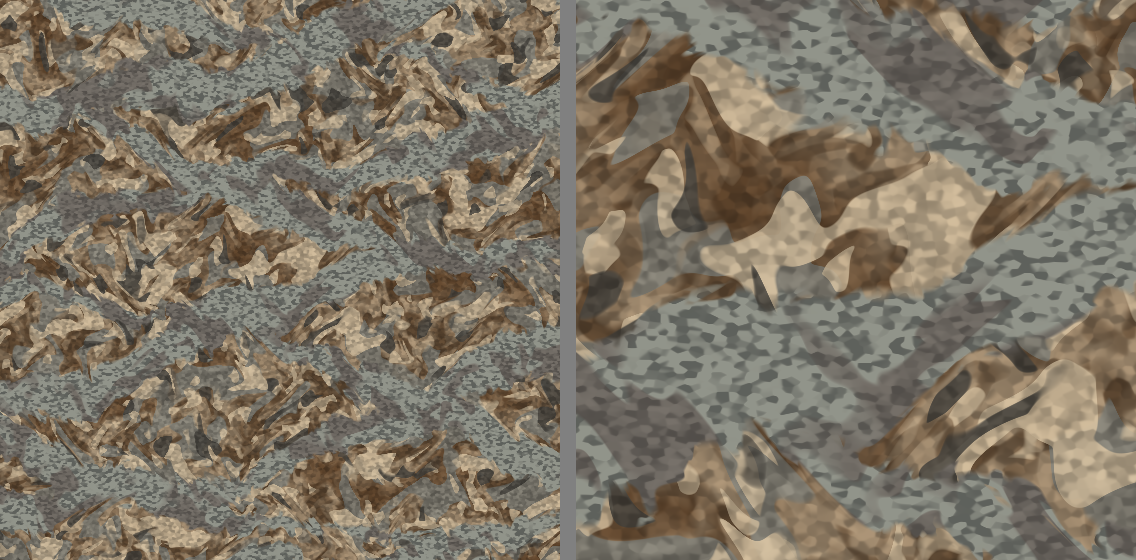
Left: the whole. Right: its middle third, enlarged.
This texture is drawn by a Shadertoy shader. Its source:

```glsl
vec2 hash2(vec2 p) {
    vec3 q = fract(p.xyx * vec3(0.1031, 0.1030, 0.0973));
    q += dot(q, q.yzx + 33.33);
    return fract((q.xx + q.yz) * q.zy);
}

// Cellular noise: flat random tone per cell, blended softly at the borders
float cells(vec2 p, float sharpness) {
    vec2 base = floor(p);
    float total = 0.0, weightSum = 0.0;
    for (int j = -1; j <= 1; j++)
    for (int i = -1; i <= 1; i++) {
        vec2 cell = base + vec2(i, j);
        vec2 h = hash2(cell);
        vec2 offset = cell + h - p;
        float weight = exp(-sharpness * dot(offset, offset));
        total += weight * fract(dot(h, vec2(17.0, 31.0)));
        weightSum += weight;
    }
    return total / weightSum;
}

// Layered sines that make grain outlines ragged
vec2 ragged(vec2 p) {
    float f = 23.0;
    for (int i = 0; i < 4; i++) {
        vec2 turned = p.yx + 0.35 * p * vec2(1.0, -1.0);
        p += 0.45 / f * sin(f * turned + float(i) * vec2(1.7, 4.1));
        f *= 1.9;
    }
    return p;
}

// Signed distance to two crossing families of wavy bands
float veinDistance(vec2 p) {
    float d = 1.0;
    for (int i = 0; i < 5; i++) {
        float k = float(i);
        float bend = 0.035 * sin(6.0 * p.x + 2.1 * k) + 0.012 * sin(17.0 * p.x + 4.0 * k);
        float rising = -0.18 + 0.24 * k + 0.28 * p.x + bend;
        float falling = 0.22 + 0.29 * k - 0.30 * p.x - bend;
        float risingWidth = 0.032 + 0.012 * sin(5.0 * p.x + 3.0 * k);
        float fallingWidth = 0.024 + 0.017 * sin(6.0 * p.x + 2.0 * k + 1.0);
        d = min(d, abs(p.y - rising) - risingWidth);
        d = min(d, abs(p.y - falling) - fallingWidth);
    }
    return d;
}

// Brown aggregate with cream, slate and dark chips
vec3 aggregate(vec2 p, vec2 w) {
    float tone = 0.5 * cells(w * 36.0, 10.0) + 0.5 * cells(w * 95.0 + 5.0, 9.0);
    vec3 color = mix(vec3(0.34, 0.26, 0.18), vec3(0.58, 0.50, 0.40), smoothstep(0.25, 0.72, tone));

    float rust = smoothstep(0.55, 0.8, cells(w * vec2(9.0, 12.0) + 3.0, 6.0));
    color = mix(color, vec3(0.33, 0.23, 0.14), 0.65 * rust);

    float slate = smoothstep(0.62, 0.70, cells(w * vec2(34.0, 29.0) + 9.0, 12.0));
    color = mix(color, vec3(0.45, 0.46, 0.44), 0.75 * slate);

    float cream = smoothstep(0.75, 0.83, cells(w * vec2(25.0, 31.0) + 40.0, 13.0));
    float crumbs = smoothstep(0.74, 0.84, cells(w * 62.0 + 70.0, 11.0));
    color = mix(color, vec3(0.72, 0.65, 0.54), max(0.9 * cream, 0.8 * crumbs));

    float dark = smoothstep(0.84, 0.91, cells(w * 44.0 + 90.0, 12.0));
    color = mix(color, vec3(0.25, 0.24, 0.22), 0.85 * dark);

    float grit = cells(p * vec2(170.0, 210.0), 7.0);
    return color * (0.80 + 0.40 * grit);
}

// Speckled grey vein with dim purple-brown blotches
vec3 veinStone(vec2 p, vec2 w) {
    float speckle = cells(p * vec2(165.0, 270.0) + 20.0, 7.0);
    vec3 color = mix(vec3(0.37, 0.38, 0.36), vec3(0.57, 0.58, 0.54), smoothstep(0.15, 0.62, speckle));

    float patches = 0.55 * cells(w * vec2(11.0, 17.0) + 30.0, 6.0) + 0.45 * cells(w * vec2(38.0, 48.0) + 60.0, 9.0);
    float blotch = smoothstep(0.53, 0.66, patches);
    vec3 dim = vec3(0.37, 0.34, 0.32) * (0.82 + 0.36 * speckle);
    return mix(color, dim, 0.75 * blotch);
}

void mainImage(out vec4 fragColor, in vec2 fragCoord) {
    vec2 p = fragCoord / iResolution.y;
    vec2 w = ragged(p);

    // Crumbling vein edges
    float d = veinDistance(mix(p, w, 0.5));
    d += 0.022 * (cells(w * 40.0 + 15.0, 8.0) - 0.5);
    d += 0.012 * (cells(w * 110.0 + 25.0, 8.0) - 0.5);
    float vein = 1.0 - smoothstep(-0.003, 0.004, d);

    vec3 color = mix(aggregate(p, w), veinStone(p, w), vein);
    fragColor = vec4(color, 1.0);
}
```
